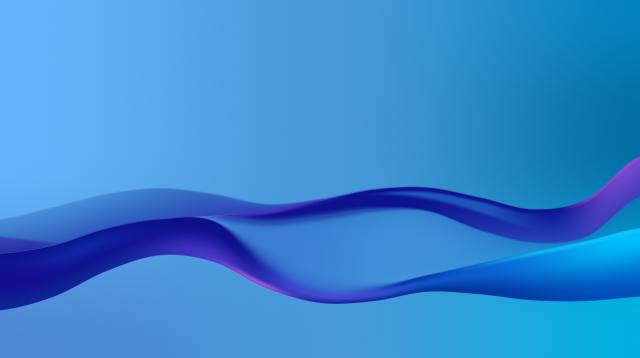
Write a Shadertoy shader that draws this background.

```glsl
// Silky blue ribbons flowing across a soft sky-to-teal gradient.
// Each ribbon lies between two smooth spline edges and is shaded by its
// relative depth between them, with glows added along chosen folds.

// Catmull-Rom curve through evenly spaced heights (thousandths of the canvas).
float wave(float x, float h[13]) {
    float s = clamp(x, 0.0, 0.9999) * 12.0;
    int i = int(s);
    float t = fract(s);
    float a = h[max(i - 1, 0)], b = h[i], c = h[i + 1], d = h[min(i + 2, 12)];
    float bend = 2.0 * a - 5.0 * b + 4.0 * c - d + t * (3.0 * (b - c) + d - a);
    return 0.001 * (b + 0.5 * t * (c - a + t * bend));
}

// Antialiased inside test with optional softness.
float inside(float d, float soft) {
    float w = max(soft, 0.8 / iResolution.y);
    return smoothstep(-w, w, d);
}

float bump(float x, float center, float width) {
    float t = (x - center) / width;
    return exp(-t * t);
}

float hash(vec2 p) {
    return fract(sin(dot(p, vec2(12.9898, 78.233))) * 43758.5453);
}

vec3 background(vec2 p) {
    vec3 left = mix(vec3(0.30, 0.53, 0.83), vec3(0.40, 0.71, 0.99), smoothstep(0.0, 0.6, p.y));
    vec3 right = mix(vec3(0.0, 0.70, 0.88), vec3(0.0, 0.43, 0.64), smoothstep(0.1, 0.6, p.y));
    right = mix(right, vec3(0.0, 0.51, 0.74), smoothstep(0.65, 1.0, p.y));
    vec3 sky = mix(left, vec3(0.28, 0.60, 0.85), smoothstep(0.0, 0.55, p.x));
    return mix(sky, right, smoothstep(0.5, 1.05, p.x));
}

void mainImage(out vec4 fragColor, in vec2 fragCoord) {
    vec2 p = fragCoord / iResolution.xy;
    float x = p.x, y = p.y;
    vec3 col = background(p);

    // Edges of the veil, the back strand and the front ribbon
    float veilTop = wave(x, float[13](388., 421., 458., 474., 458., 430., 444., 472., 477., 449., 416., 444., 563.));
    float crest = wave(x, float[13](292., 315., 362., 388., 397., 409., 439., 470., 476., 448., 415., 443., 562.));
    float fold = wave(x, float[13](292., 315., 362., 388., 397., 409., 439., 458., 446., 407., 360., 364., 474.));
    float strandLow = wave(x, float[13](292., 315., 362., 388., 395., 378., 393., 414., 411., 357., 322., 339., 451.));
    float frontTop = wave(x, float[13](292., 315., 362., 388., 383., 276., 203., 199., 231., 264., 297., 327., 362.));
    float frontLow = wave(x, float[13](133., 171., 243., 287., 269., 196., 154., 159., 185., 178., 161., 159., 171.));

    // Translucent veil on the left
    float v = clamp((veilTop - y) / max(veilTop - crest, 0.004), 0.0, 1.0);
    vec3 veil = mix(vec3(0.21, 0.47, 0.77), vec3(0.17, 0.33, 0.73), v);
    veil = mix(veil, vec3(0.18, 0.22, 0.70), smoothstep(0.2, 0.42, x) * (0.4 + 0.6 * v));
    float wedge = inside(0.339 - 0.2 * x - y, 0.006) * (1.0 - smoothstep(0.04, 0.13, x));
    veil = mix(veil, vec3(0.14, 0.13, 0.62), 0.85 * wedge);
    float opacity = mix(0.55 + 0.4 * v, 0.95, smoothstep(0.1, 0.32, x));
    col = mix(col, veil, opacity * inside(veilTop - y, 0.004) * inside(y - crest, 0.0));

    // Blue hollow between the strand and the front ribbon
    float hollow = inside(strandLow - y, 0.004) * inside(y - frontTop, 0.03);
    hollow *= smoothstep(0.3, 0.36, x) * (1.0 - smoothstep(0.6, 0.95, x));
    vec3 hollowCol = mix(vec3(0.22, 0.47, 0.82), vec3(0.25, 0.56, 0.85), bump(x, 0.64, 0.14));
    col = mix(col, hollowCol, 0.9 * hollow);
    float shade = exp(-max(strandLow - y, 0.0) / 0.03) * inside(strandLow - y, 0.0);
    col = mix(col, vec3(0.12, 0.38, 0.72), 0.4 * shade * smoothstep(0.4, 0.6, x));

    // Back strand: dark lip, glassy window, violet tip
    v = clamp((crest - y) / max(crest - strandLow, 0.004), 0.0, 1.0);
    vec3 strand = mix(vec3(0.05, 0.07, 0.56), vec3(0.15, 0.28, 0.74), smoothstep(0.62, 0.85, x) * v);
    float window = inside(crest - 0.012 - y, 0.006) * inside(y - fold, 0.008);
    window *= smoothstep(0.54, 0.62, x) * (1.0 - smoothstep(0.74, 0.87, x));
    strand = mix(strand, vec3(0.12, 0.36, 0.75), 0.9 * window);
    strand = mix(strand, mix(vec3(0.50, 0.29, 0.82), vec3(0.25, 0.23, 0.72), v), smoothstep(0.86, 0.98, x));
    float lowSoft = mix(0.022, 0.004, smoothstep(0.5, 0.68, x));
    col = mix(col, strand, inside(crest - y, 0.0) * inside(y - strandLow, lowSoft) * smoothstep(0.3, 0.36, x));
    float rim = bump(y, crest - 0.003, 0.005);
    col = mix(col, vec3(0.38, 0.20, 0.80), 0.75 * rim * bump(x, 0.42, 0.08));
    col = mix(col, vec3(0.58, 0.32, 0.86), 0.6 * rim * smoothstep(0.87, 0.93, x));

    // Front ribbon: indigo body on the left, bright cyan sweep on the right
    v = clamp((frontTop - y) / max(frontTop - frontLow, 0.004), 0.0, 1.0);
    vec3 body = mix(vec3(0.05, 0.06, 0.54), vec3(0.06, 0.14, 0.58), smoothstep(0.5, 1.0, v));
    body = mix(body, vec3(0.06, 0.17, 0.67), 0.8 * bump(x, 0.12, 0.09) * bump(v, 0.3, 0.22));
    body = mix(body, vec3(0.10, 0.04, 0.56), 0.7 * bump(x, 0.02, 0.09) * bump(v, 0.5, 0.2));
    body = mix(body, vec3(0.29, 0.22, 0.79), 0.85 * bump(x, 0.32, 0.09) * smoothstep(0.2, 0.9, v));
    vec3 trough = mix(vec3(0.16, 0.36, 0.79), vec3(0.24, 0.28, 0.81), smoothstep(0.0, 0.5, v));
    trough = mix(trough, vec3(0.08, 0.14, 0.63), smoothstep(0.6, 1.0, v));
    body = mix(body, trough, smoothstep(0.36, 0.47, x));
    vec3 sweep = mix(vec3(0.04, 0.36, 0.80), vec3(0.01, 0.20, 0.60), smoothstep(0.3, 1.0, v));
    vec3 cyan = mix(vec3(0.0, 0.75, 0.99), vec3(0.0, 0.32, 0.74), smoothstep(0.1, 0.95, v));
    sweep = mix(sweep, cyan, smoothstep(0.72, 1.0, x));
    body = mix(body, sweep, smoothstep(0.56, 0.68, x));
    body = mix(body, vec3(0.05, 0.16, 0.62), 0.75 * bump(x, 0.64, 0.06) * (1.0 - smoothstep(0.1, 0.5, v)));
    float topSoft = 0.003 + 0.035 * smoothstep(0.33, 0.42, x) * (1.0 - smoothstep(0.5, 0.65, x));
    float front = inside(frontTop - y, topSoft) * inside(y - frontLow, 0.0);
    col = mix(col, body, front);

    // Pink lower rim and bright upper rim
    float pink = bump(y, frontLow + 0.005, 0.009) * bump(x, 0.405, 0.055);
    col = mix(col, vec3(0.72, 0.36, 0.90), 0.85 * pink * front);
    float glint = bump(y, frontTop - 0.005, 0.007) * smoothstep(0.7, 0.85, x);
    col = mix(col, vec3(0.08, 0.78, 0.98), 0.7 * glint * front);

    // Faint dither against banding
    col += (hash(floor(p * 512.0)) - 0.5) / 255.0;
    fragColor = vec4(col, 1.0);
}
```
